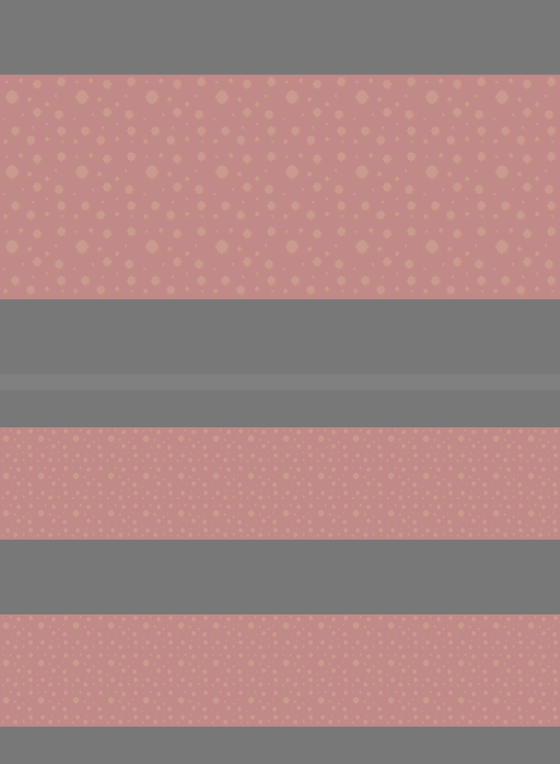
Top: one tile. Bottom: repeated 2 by 2.
This pattern is drawn by a Shadertoy shader. Its source:

```glsl
const vec2 REPEATS = vec2(8.0, 3.0);      // whole tiles across and down the band
const float TEXELS = 64.0;                // blocky texels along a tile side
const float BAND_LOW = 0.2;               // band limits, in canvas heights
const float BAND_HIGH = 0.8;
const int SAMPLES = 3;                    // antialiasing samples per axis

const vec3 GREY = vec3(0.471);
const vec3 ROSE = vec3(0.757, 0.537, 0.533);
const vec3 SHADE = vec3(0.757, 0.552, 0.512);
const vec3 LIGHT = vec3(0.792, 0.600, 0.565);

// Bump radii, in texels; the shaded body is wider and sits to the lower right
const float LARGE_RADIUS = 5.6;
const float MEDIUM_RADIUS = 3.6;
const float SMALL_RADIUS = 2.0;
const float TINY_RADIUS = 0.8;
const float BODY_GROWTH = 0.95;
const vec2 BODY_SHIFT = vec2(1.0);

// Bump centres, in texels from the upper left of a tile
const vec2 LARGE_CENTRE = vec2(11, 19);
const vec2 MEDIUM_CENTRES[7] = vec2[7](
    vec2(34, 8), vec2(56, 6), vec2(34, 32), vec2(54, 34),
    vec2(14, 48), vec2(56, 48), vec2(28, 56));
const vec2 SMALL_CENTRES[5] = vec2[5](
    vec2(19, 5), vec2(27, 21), vec2(43, 25), vec2(43, 55), vec2(5, 57));
const vec2 TINY_CENTRES[7] = vec2[7](
    vec2(6, 6), vec2(51, 18), vec2(21, 34), vec2(4, 38),
    vec2(43, 42), vec2(30, 45), vec2(57, 57));

// Distance to a circle that wraps around the tile edges
float wrappedCircle(vec2 p, vec2 centre, float radius) {
    vec2 d = p - centre;
    d -= TEXELS * floor(d / TEXELS + 0.5);
    return length(d) - radius;
}

// Nearest distances to a highlight (x) and to a shaded body (y)
vec2 addBump(vec2 nearest, vec2 p, vec2 centre, float radius) {
    return min(nearest, vec2(
        wrappedCircle(p, centre, radius),
        wrappedCircle(p, centre + BODY_SHIFT, radius + BODY_GROWTH)));
}

vec3 bumpyTile(vec2 p) {
    vec2 nearest = addBump(vec2(TEXELS), p, LARGE_CENTRE, LARGE_RADIUS);
    for (int i = 0; i < 7; i++) {
        nearest = addBump(nearest, p, MEDIUM_CENTRES[i], MEDIUM_RADIUS);
        nearest = addBump(nearest, p, TINY_CENTRES[i], TINY_RADIUS);
    }
    for (int i = 0; i < 5; i++) {
        nearest = addBump(nearest, p, SMALL_CENTRES[i], SMALL_RADIUS);
    }
    return nearest.x < 0.0 ? LIGHT : nearest.y < 0.0 ? SHADE : ROSE;
}

vec3 scene(vec2 uv) {
    if (uv.y < BAND_LOW || uv.y > BAND_HIGH) return GREY;
    vec2 band = vec2(uv.x, (BAND_HIGH - uv.y) / (BAND_HIGH - BAND_LOW));
    // Snap to texel centres for the stepped outlines
    vec2 texel = floor(fract(band * REPEATS) * TEXELS) + 0.5;
    return bumpyTile(texel);
}

void mainImage(out vec4 fragColor, in vec2 fragCoord) {
    // Average a grid of samples to smooth the edges
    vec3 sum = vec3(0.0);
    for (int j = 0; j < SAMPLES; j++) {
        for (int i = 0; i < SAMPLES; i++) {
            vec2 offset = (vec2(i, j) + 0.5) / float(SAMPLES) - 0.5;
            sum += scene((fragCoord + offset) / iResolution.xy);
        }
    }
    fragColor = vec4(sum / float(SAMPLES * SAMPLES), 1.0);
}
```
